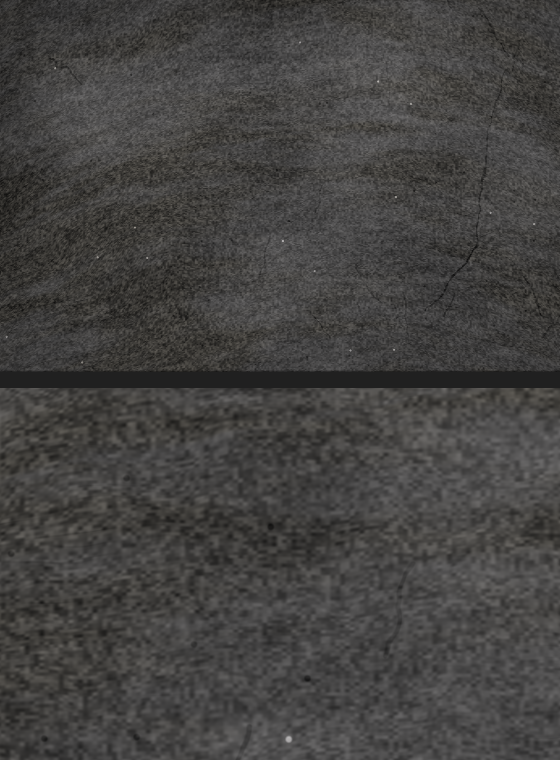
Top, the full canvas; bottom, a detail of the centre.
Give the GLSL for this texture, as a Shadertoy shader.

```glsl
float hash(vec2 p) {
    vec3 q = fract(p.xyx * 0.1031);
    q += dot(q, q.yzx + 33.33);
    return fract((q.x + q.y) * q.z);
}

float noise(vec2 p) {
    vec2 cell = floor(p), f = fract(p);
    f = f * f * (3.0 - 2.0 * f);
    float low = mix(hash(cell), hash(cell + vec2(1, 0)), f.x);
    float high = mix(hash(cell + vec2(0, 1)), hash(cell + vec2(1, 1)), f.x);
    return mix(low, high, f.y);
}

float fbm(vec2 p) {
    float sum = 0.0, amp = 0.5;
    for (int i = 0; i < 5; i++) {
        sum += amp * noise(p);
        p = mat2(1.6, 1.2, -1.2, 1.6) * p + 17.3;
        amp *= 0.5;
    }
    return sum / 0.97;
}

// Noise that keeps its stretch: layers share one direction
float strokes(vec2 p) {
    return 0.5 * noise(p) + 0.3 * noise(p * 2.1 + 31.0) + 0.2 * noise(p * 4.3 + 57.0);
}

float segmentDistance(vec2 p, vec2 a, vec2 b) {
    vec2 ap = p - a, ab = b - a;
    return length(ap - ab * clamp(dot(ap, ab) / dot(ab, ab), 0.0, 1.0));
}

float crack(vec2 p, vec2 a, vec2 b, float width) {
    return 1.0 - smoothstep(width * 0.3, width, segmentDistance(p, a, b));
}

float blob(vec2 p, vec2 centre, vec2 size) {
    vec2 d = (p - centre) / size;
    return exp(-dot(d, d));
}

// Thin contour lines of stretched noise
float scratches(vec2 p, float thickness) {
    return 1.0 - smoothstep(0.0, thickness, abs(noise(p) - 0.5));
}

// Short wandering cracks, scattered by hash
float scatteredCracks(vec2 p, float aspect) {
    float sum = 0.0;
    for (int i = 0; i < 14; i++) {
        float id = float(i) * 7.0 + 3.0;
        vec2 start = vec2(hash(vec2(id, 1.0)) * aspect, hash(vec2(id, 2.0)));
        vec2 span = vec2(hash(vec2(id, 3.0)) - 0.5, 0.3 + 0.5 * hash(vec2(id, 4.0))) * 0.2;
        float strength = 0.35 + 0.6 * hash(vec2(id, 5.0));
        sum = max(sum, strength * crack(p, start, start + span, 0.0032));
    }
    return sum;
}

// Small pale or dark grains, one per chosen cell
float specks(vec2 p, float scale, float share, float radius) {
    vec2 cell = floor(p * scale);
    vec2 centre = 0.25 + 0.5 * vec2(hash(cell + 11.0), hash(cell + 23.0));
    float d = length(fract(p * scale) - centre) / scale;
    return step(1.0 - share, hash(cell + 5.0)) * (1.0 - smoothstep(radius * 0.4, radius, d));
}

void mainImage(out vec4 fragColor, in vec2 fragCoord) {
    vec2 p = fragCoord / iResolution.y;
    vec2 uv = fragCoord / iResolution.xy;
    float aspect = iResolution.x / iResolution.y;

    // Arched trowel direction
    vec2 flow = p;
    flow.y += 0.26 * (p.x - 0.92) * (p.x - 0.92) + 0.09 * (fbm(p * 2.6) - 0.5);

    // Worn brown patches and the long dark arch
    float wear = smoothstep(0.36, 0.68, 0.55 * fbm(flow * vec2(2.3, 5.5) + 4.0)
                                      + 0.45 * strokes(flow * vec2(5.0, 22.0) + 9.0));
    float archY = 0.65 - 0.33 * (p.x - 0.95) * (p.x - 0.95) + 0.05 * (fbm(p * 5.0) - 0.5);
    float archWidth = mix(0.06, 0.014, smoothstep(0.2, 0.9, p.x));
    float arch = exp(-pow((p.y - archY) / archWidth, 2.0)) * (1.0 - smoothstep(0.95, 1.2, p.x));
    arch *= smoothstep(0.25, 0.65, strokes(flow * vec2(9.0, 45.0)));
    float smoothPlaster = blob(p, vec2(0.88, 0.76), vec2(0.22, 0.12))
                        + blob(p, vec2(0.28, 0.67), vec2(0.2, 0.13))
                        + blob(p, vec2(1.38, 0.5), vec2(0.16, 0.14))
                        + blob(p, vec2(0.95, 0.24), vec2(0.25, 0.05));
    wear = clamp(wear * (1.0 - 0.6 * smoothPlaster) + 0.75 * arch, 0.0, 1.0);

    // Grain and brushed lines
    float grain = 0.6 * noise(flow * vec2(230.0, 310.0)) + 0.4 * noise(p * 150.0 + 40.0) - 0.5;
    float brushed = strokes(flow * vec2(14.0, 75.0) + 20.0) - 0.5;
    float lineMask = smoothstep(0.42, 0.62, fbm(flow * vec2(4.0, 7.0) + 50.0));
    float lines = lineMask * (0.6 * scratches(flow * vec2(9.0, 48.0), 0.07)
                            + 0.4 * scratches(flow * vec2(17.0, 95.0) + 70.0, 0.13));

    // Cracks, bent by noise
    vec2 bent = p + 0.045 * (vec2(fbm(p * 9.0), fbm(p * 9.0 + 80.0)) - 0.5)
                  + 0.008 * (vec2(noise(p * 55.0), noise(p * 55.0 + 30.0)) - 0.5);
    float cracks = scatteredCracks(bent, aspect);
    vec2 bend = vec2(1.29, 0.57), corner = vec2(1.29, 0.34), fork = vec2(1.21, 0.26);
    cracks = max(cracks, 0.6 * crack(bent, vec2(1.36, 0.81), bend, 0.003));
    cracks = max(cracks, 0.75 * crack(bent, bend, corner, 0.0035));
    cracks = max(cracks, crack(bent, corner, fork, 0.004));
    cracks = max(cracks, 0.8 * crack(bent, fork, vec2(1.16, 0.16), 0.0035));

    // Tone
    float tone = 0.287 + 0.12 * (fbm(p * 4.0 + 12.0) - 0.5) + 0.02 * smoothPlaster;
    tone += 0.1 * brushed - 0.062 * wear - 0.055 * lines;
    tone += grain * mix(0.2, 0.27, wear);
    tone -= 0.11 * cracks + 0.09 * specks(p, 38.0, 0.05, 0.004);
    vec2 edge = abs(uv - vec2(0.54, 0.48)) * 2.0;
    tone *= 1.04 - 0.13 * dot(edge * edge, edge * edge);
    tone += 0.3 * specks(p + 3.0, 24.0, 0.025, 0.004);
    tone *= mix(0.55, 1.0, smoothstep(0.0, 0.006, uv.y));

    vec3 coolGrey = vec3(1.01, 0.998, 1.0), warmBrown = vec3(1.03, 0.995, 0.93);
    fragColor = vec4(clamp(tone, 0.06, 0.75) * mix(coolGrey, warmBrown, wear), 1.0);
}
```
